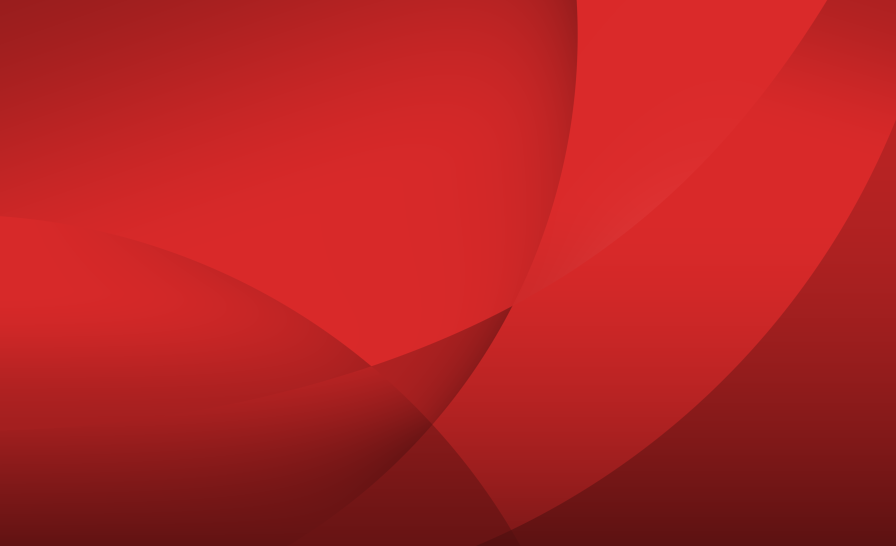
Write a Shadertoy shader that draws this background.

```glsl
// Overlapping translucent red sheets with curved edges and soft shadows.

// Signed distance to a disc, positive inside.
float disc(vec2 p, vec2 centre, float radius) {
    return radius - length(p - centre);
}

// Height of the long sweeping edge that climbs to the right.
float sweepHeight(float x) {
    return 0.2115 + x * (0.025 + 0.2106 * x + 0.0272 * pow(x, 4.5));
}

// Fast start, soft arrival at 1 when y reaches top.
float easeUp(float y, float top) {
    return 1.0 - pow(max(1.0 - y / top, 0.0), 1.7);
}

float cover(float d) {
    float soft = 0.7 / iResolution.y;
    return smoothstep(-soft, soft, d);
}

void mainImage(out vec4 fragColor, in vec2 fragCoord) {
    vec2 p = fragCoord / iResolution.y;

    // Edges of the sheets
    float leftSheet = disc(p, vec2(-0.032, 0.936), 1.090);
    float rightSheet = disc(p, vec2(0.317, 1.316), 1.428);
    float hill = disc(p, vec2(-0.084, -0.583), 1.190);
    float slope = (sweepHeight(p.x + 0.002) - sweepHeight(p.x)) / 0.002;
    float sweep = (p.y - sweepHeight(p.x)) / sqrt(1.0 + slope * slope);
    float inLeft = cover(leftSheet);
    float inHill = cover(hill);
    float above = cover(sweep);
    float leftDepth = max(leftSheet, 0.0);
    float hillDepth = max(hill, 0.0);

    // Upper left panel: diagonal light, shaded along its right edge
    float diagonal = 1.0 - p.y + 0.35 * p.x;
    float panel = 0.585 + 0.265 * smoothstep(-0.1, 0.6, diagonal);
    panel -= 0.2 * exp(-leftDepth / 0.09) * smoothstep(0.35, 0.97, p.y);
    panel -= 0.05 * exp(-leftDepth / 0.05) * smoothstep(0.75, 0.4, p.y);

    // Left lens under the hill edge
    float lens = mix(0.64, 0.845, smoothstep(0.2, 0.47, p.y));
    lens -= 0.09 * exp(-hillDepth / 0.08) * smoothstep(0.0, 0.5, p.x);

    // Small wedge and the dark lower left corner
    float wedge = 0.70 - 0.16 * exp(-leftDepth / 0.06);
    float corner = 0.38 + 1.2 * p.y;
    corner -= 0.2 * exp(-leftDepth / 0.12) * smoothstep(0.0, 0.22, p.y);

    // Right hand band, its hill overlap and the area outside it
    float band = 0.48 + 0.37 * easeUp(p.y, 0.6);
    band -= 0.17 * smoothstep(0.7, 1.04, p.y + 0.3 * (p.x - 1.6));
    float overlap = 0.40 + 0.62 * p.y;
    float outside = 0.36 + 0.36 * easeUp(p.y, 0.75) - 0.03 * inHill;
    float rightLow = mix(outside, mix(band, overlap, inHill), cover(rightSheet));

    // Bright upper right sheet
    float bright = mix(0.80, 0.855, smoothstep(0.42, 0.65, p.y));

    // Stack the sheets
    float leftTone = mix(mix(wedge, corner, inHill), mix(panel, lens, inHill), above);
    float tone = mix(mix(rightLow, bright, above), leftTone, inLeft);
    vec3 color = tone * vec3(1.0, 0.19, 0.19);

    // Pale sheen above the sweep
    float sheen = exp(-max(sweep, 0.0) / 0.07) * exp(-pow((p.x - 1.14) / 0.18, 2.0));
    color += vec3(0.012, 0.035, 0.035) * sheen * above * (1.0 - inLeft);

    fragColor = vec4(color, 1.0);
}
```
